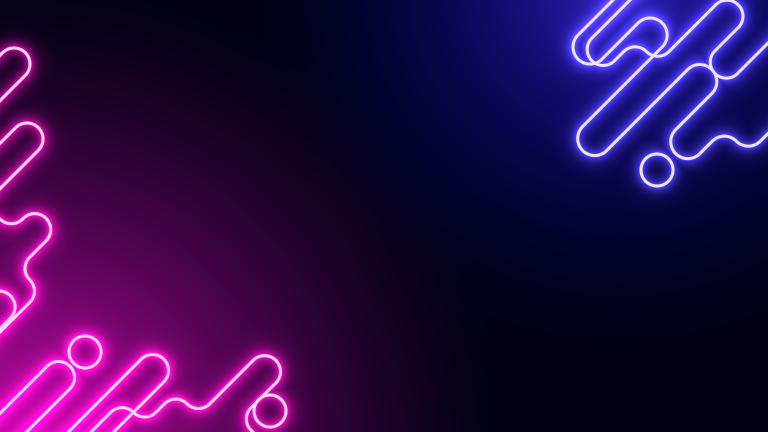
Write a Shadertoy shader that draws this background.

```glsl
// Lengths are in canvas units: the canvas is 4.32 units tall
const float CANVAS_HEIGHT = 4.32;
const float LINE_HALF_WIDTH = 0.015;
const float GLOW_REACH = 0.055;
const float BEND_RADIUS = 0.16;
const float WIDE_BEND_RADIUS = 0.17;
const float HALF_PI = 1.5707963;

// Headings count quarter turns from the up-right diagonal
const float UP_RIGHT = 0.0;
const float DOWN_RIGHT = -1.0;
const float DOWN_LEFT = 2.0;

const vec3 NIGHT = vec3(0.004, 0.004, 0.075);
const vec3 MAGENTA_HAZE = vec3(0.80, 0.03, 0.62);
const vec3 BLUE_HAZE = vec3(0.20, 0.13, 0.66);
const vec3 MAGENTA_NEON = vec3(0.85, 0.03, 0.60);
const vec3 BLUE_NEON = vec3(0.34, 0.28, 0.85);
const vec3 MAGENTA_CORE = vec3(1.0, 0.84, 0.96);
const vec3 BLUE_CORE = vec3(0.93, 0.90, 1.0);

// Pen state: the sample point, and the nearest distance to the drawn line
vec2 samplePoint, penPosition;
float penHeading, penRadius, nearest;

vec2 direction(float quarterTurns) {
    float angle = (quarterTurns + 0.5) * HALF_PI;
    return vec2(cos(angle), sin(angle));
}

void startPen(vec2 position, float heading, float radius) {
    penPosition = position;
    penHeading = heading;
    penRadius = radius;
}

// Straight run, then a round bend; positive turns are anticlockwise
void stroke(float run, float turns) {
    vec2 forward = direction(penHeading);
    vec2 offset = samplePoint - penPosition;
    nearest = min(nearest, length(offset - forward * clamp(dot(offset, forward), 0.0, run)));
    penPosition += forward * run;
    if (turns == 0.0) return;

    float side = sign(turns);
    vec2 centre = penPosition + penRadius * direction(penHeading + side);
    vec2 middle = direction(penHeading - side + 0.5 * turns);
    vec2 fromCentre = samplePoint - centre;
    float reach = length(fromCentre);
    if (dot(fromCentre, middle) >= reach * cos(0.5 * turns * HALF_PI))
        nearest = min(nearest, abs(reach - penRadius));

    penHeading += turns;
    penPosition = centre + penRadius * direction(penHeading - side);
    nearest = min(nearest, length(samplePoint - penPosition));
}

void ring(vec2 centre) {
    nearest = min(nearest, abs(length(samplePoint - centre) - BEND_RADIUS));
}

// Two-legged bar with a round tip toward the upper right
void bar(vec2 tipCentre, float leg) {
    vec2 upperSide = BEND_RADIUS * direction(1.0);
    startPen(tipCentre + upperSide - leg * direction(UP_RIGHT), UP_RIGHT, BEND_RADIUS);
    stroke(leg, -2.0);
    stroke(leg, 0.0);
}

// A step of one bend to the right followed by one to the left
void ripple(float run) {
    stroke(run, -1.0);
    stroke(0.0, 1.0);
}

void drawMagentaLines() {
    bar(vec2(0.14, 3.68), 1.0);
    bar(vec2(0.27, 2.93), 1.0);
    bar(vec2(-0.01, 1.25), 0.5);
    bar(vec2(0.585, 0.545), 1.2);
    bar(vec2(1.525, 0.615), 1.2);
    ring(vec2(0.85, 0.80));
    ring(vec2(2.70, 0.21));

    // Left edge contour
    startPen(vec2(0.0, 2.13), DOWN_RIGHT, BEND_RADIUS);
    stroke(0.0, 1.0);
    stroke(0.01, -2.0);
    stroke(0.23, 1.0);
    stroke(0.0, -1.0);
    stroke(0.6, 0.0);

    // Bottom edge contour
    startPen(vec2(0.81, -0.10), UP_RIGHT, BEND_RADIUS);
    ripple(0.42);
    ripple(0.12);
    stroke(0.615, -2.0);
    stroke(0.35, 1.0);
    stroke(0.3, 0.0);
}

void drawBlueLines() {
    ring(vec2(6.57, 2.62));

    // Outer contour
    startPen(vec2(6.48, 4.67), DOWN_LEFT, WIDE_BEND_RADIUS);
    stroke(0.99, 2.0);
    stroke(0.51, -2.0);
    stroke(1.124, 2.0);
    stroke(1.146, -2.0);
    stroke(0.51, 2.0);
    ripple(0.177);
    stroke(1.0, 0.0);

    // Inner contour
    startPen(vec2(6.52, 4.54), DOWN_LEFT, BEND_RADIUS);
    stroke(0.85, 2.0);
    ripple(0.13);
    stroke(0.66, -2.0);
    stroke(0.33, 2.0);
    stroke(1.0, 0.0);
}

vec3 haze(vec2 centre, float radius, vec3 colour, vec3 falloff) {
    float strength = max(1.0 - length(samplePoint - centre) / radius, 0.0);
    return colour * pow(vec3(strength), falloff);
}

vec3 addNeon(vec3 backdrop, vec3 glow, vec3 core, float pixel) {
    vec3 lit = backdrop + glow * exp(-nearest / GLOW_REACH);
    return mix(lit, core, clamp(0.5 + (LINE_HALF_WIDTH - nearest) / pixel, 0.0, 1.0));
}

void mainImage(out vec4 fragColor, in vec2 fragCoord) {
    float pixel = CANVAS_HEIGHT / iResolution.y;
    samplePoint = fragCoord * pixel;

    vec3 colour = NIGHT;
    colour += haze(vec2(0.3, -0.18), 4.8, MAGENTA_HAZE, vec3(1.5));
    colour += haze(vec2(6.2, 4.52), 4.0, BLUE_HAZE, vec3(3.0, 3.0, 1.7));

    nearest = 1e3;
    drawMagentaLines();
    colour = addNeon(colour, MAGENTA_NEON, MAGENTA_CORE, pixel);
    nearest = 1e3;
    drawBlueLines();
    colour = addNeon(colour, BLUE_NEON, BLUE_CORE, pixel);

    fragColor = vec4(colour, 1.0);
}
```
